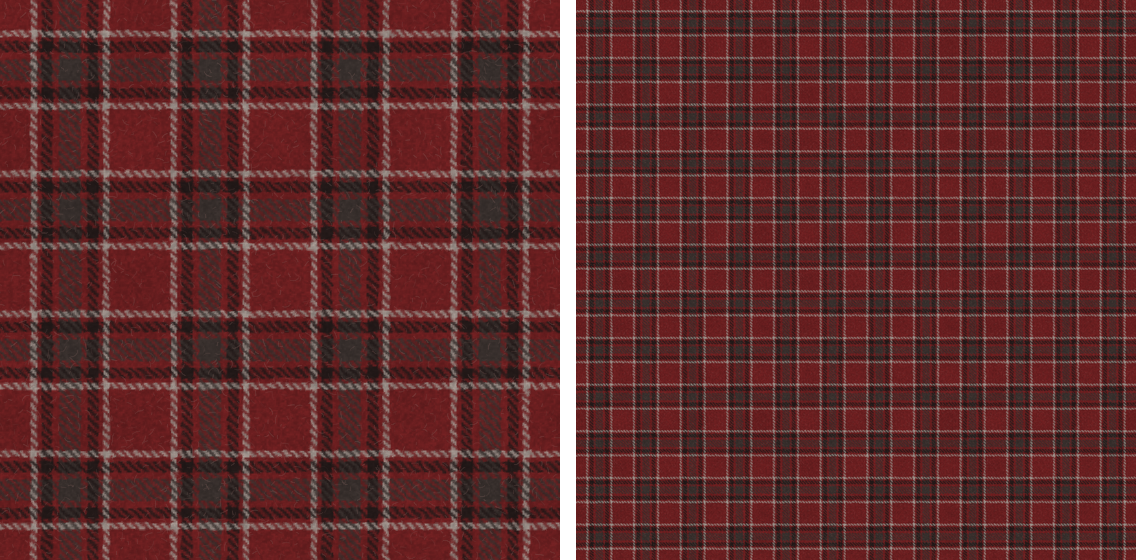
Left, the tile; right, the same tile 3 across and 3 down.
Give the GLSL for this texture, as a Shadertoy shader.

```glsl
// Woollen tartan: a symmetric stripe sequence woven as a 2/2 twill, where each
// crossing shows the warp or the weft with a little of the thread beneath.
// Yarn wobble, uneven dye and loose curved fibres wrap at the edges.

const float REPEATS = 4.0;            // tartan repeats across and down
const float THREADS = 64.0;           // threads in one repeat
const float TOTAL = REPEATS * THREADS;
const float SOFTNESS = 0.9;           // felted blur, in threads
const float WOBBLE = 1.0;             // yarn displacement, in threads
const float SHOW_THROUGH = 0.19;      // share of the covered thread
const float YARN_VARIATION = 0.20;    // brightness change between crossings
const float DYE_VARIATION = 0.07;     // broad brightness change
const int SAMPLES = 4;                // samples per axis

// Stripe limits, in threads from the centre of the dark band
const float GREY_END = 5.0;
const float INNER_RED_END = 8.0;
const float BLACK_END = 13.0;
const float OUTER_RED_END = 15.0;
const float WHITE_END = 18.0;

const vec3 RED = vec3(0.405, 0.115, 0.120);
const vec3 GREY = vec3(0.210, 0.178, 0.168);
const vec3 BLACK = vec3(0.130, 0.093, 0.090);
const vec3 WHITE = vec3(0.580, 0.535, 0.510);
const vec3 FIBRE = vec3(0.540, 0.400, 0.380);

const float FIBRE_CELLS = 44.0;       // fibre grid cells across
const float FIBRE_WIDTH = 0.024;      // half width, in cells
const float FIBRE_OPACITY = 0.26;

float hash(vec2 p) {
    return fract(sin(dot(p, vec2(127.1, 311.7))) * 43758.5453);
}

// Value noise that wraps after a whole number of cells
float wrapNoise(vec2 uv, float cells, float seed) {
    vec2 p = uv * cells;
    vec2 i = floor(p);
    vec2 f = fract(p);
    f = f * f * (3.0 - 2.0 * f);
    vec2 a = mod(i, cells) + seed;
    vec2 b = mod(i + 1.0, cells) + seed;
    return mix(mix(hash(a), hash(vec2(b.x, a.y)), f.x),
               mix(hash(vec2(a.x, b.y)), hash(b), f.x), f.y);
}

// Dye of one thread, mirrored about the middle of the repeat
vec3 threadColor(float index) {
    float d = abs(mod(index, THREADS) + 0.5 - 0.5 * THREADS);
    if (d < GREY_END) return GREY;
    if (d < INNER_RED_END) return RED;
    if (d < BLACK_END) return BLACK;
    if (d < OUTER_RED_END) return RED;
    if (d < WHITE_END) return WHITE;
    return RED;
}

// Colour of the cloth at a position given in threads
vec3 weave(vec2 p) {
    vec2 id = mod(floor(p), TOTAL);
    vec2 f = fract(p) - 0.5;
    // Twill lines fall from upper left to lower right
    bool warpOnTop = mod(id.x + id.y, 4.0) < 2.0;
    float under = warpOnTop ? SHOW_THROUGH : 1.0 - SHOW_THROUGH;
    vec3 color = mix(threadColor(id.x), threadColor(id.y), under);
    float across = warpOnTop ? f.x : f.y;
    float roundness = 1.06 - 0.6 * across * across;
    return color * roundness * (1.0 + YARN_VARIATION * (hash(id + 3.7) - 0.5));
}

// Coverage of short curved hairs, one possible in each grid cell
float fibres(vec2 uv, float seed, float pixel) {
    vec2 p = uv * FIBRE_CELLS;
    float blur = pixel * FIBRE_CELLS * 0.6;
    float cover = 0.0;
    for (int y = -1; y <= 1; y++)
    for (int x = -1; x <= 1; x++) {
        vec2 cell = floor(p) + vec2(x, y);
        vec2 id = mod(cell, FIBRE_CELLS) + seed;
        vec2 q = p - cell - vec2(hash(id), hash(id + 17.3));
        float angle = 6.2832 * hash(id + 41.9);
        float c = cos(angle), s = sin(angle);
        q = mat2(c, -s, s, c) * q;
        float bend = 2.4 * (hash(id + 67.1) - 0.5);
        float halfLength = mix(0.12, 0.42, hash(id + 83.5));
        float dist = abs(q.y - bend * q.x * q.x);
        float line = 1.0 - smoothstep(FIBRE_WIDTH, FIBRE_WIDTH + blur, dist);
        line *= 1.0 - smoothstep(0.7 * halfLength, halfLength, abs(q.x));
        cover = max(cover, line * hash(id + 97.7));
    }
    return cover;
}

void mainImage(out vec4 fragColor, in vec2 fragCoord) {
    vec2 uv = fragCoord / iResolution.xy;
    float pixel = 1.0 / iResolution.y;

    // Irregular yarn paths
    vec2 wobble = vec2(wrapNoise(uv, 96.0, 5.0), wrapNoise(uv, 96.0, 29.0)) - 0.5;
    vec2 p = uv * TOTAL + WOBBLE * wobble;

    // Averaged samples smooth the thread edges and soften the wool
    float spread = max(SOFTNESS, pixel * TOTAL);
    vec3 color = vec3(0.0);
    for (int y = 0; y < SAMPLES; y++)
    for (int x = 0; x < SAMPLES; x++) {
        vec2 offset = (vec2(x, y) + 0.5) / float(SAMPLES) - 0.5;
        color += weave(p + offset * spread);
    }
    color /= float(SAMPLES * SAMPLES);

    // Uneven dye, broad and fine
    float dye = 0.6 * wrapNoise(uv, 12.0, 11.0) + 0.4 * wrapNoise(uv, 150.0, 53.0);
    color *= 1.0 + DYE_VARIATION * (2.0 * dye - 1.0);

    // Loose fibres
    float hair = max(fibres(uv, 7.0, pixel), fibres(uv, 131.0, pixel));
    color = mix(color, FIBRE, FIBRE_OPACITY * hair);
    fragColor = vec4(color, 1.0);
}
```
